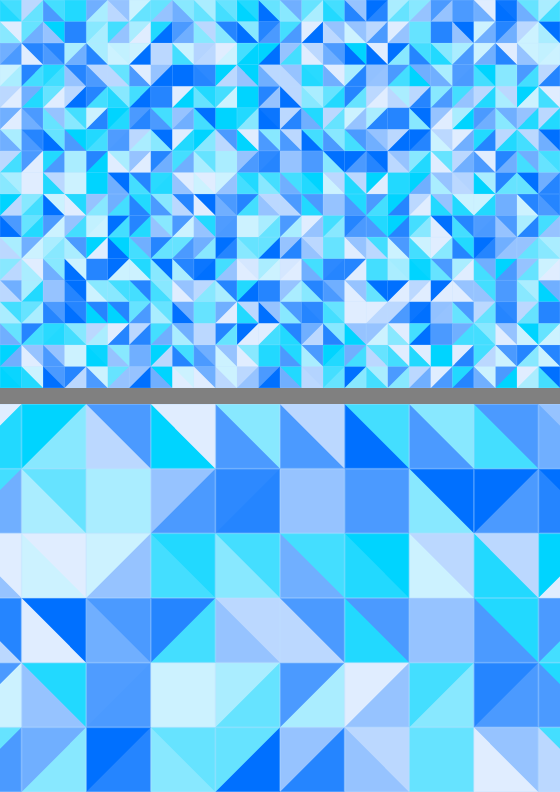
Top: the whole. Bottom: its middle third, enlarged.
This background is drawn by a WebGL 1 fragment shader. Its source:

```glsl
precision highp float;
// Mosaic of square cells, each split on a random diagonal into two blue or cyan triangles.

uniform vec2 u_resolution;

const vec2 GRID = vec2(26.0, 18.0);   // cells across and down
const float SEAM_WIDTH = 0.024;       // in cells
const float SEAM_OPACITY = 0.38;
const float TWIN_CHANCE = 0.08;       // cells whose triangles nearly agree
const float TINT_STEPS = 7.0;
const int SAMPLES = 4;                // antialiasing samples per axis

const vec3 DEEP_BLUE = vec3(0.0, 0.44, 1.0);
const vec3 PALE_BLUE = vec3(0.88, 0.93, 1.0);
const vec3 DEEP_CYAN = vec3(0.0, 0.83, 1.0);
const vec3 PALE_CYAN = vec3(0.80, 0.95, 1.0);
const vec3 SEAM_COLOR = vec3(0.74, 0.87, 1.0);

float hash(vec2 p, float seed) {
  return fract(sin(dot(p, vec2(127.1, 311.7)) + seed * 74.7) * 43758.5453);
}

// A tint from the blue or the cyan ramp
vec3 tintColor(float family, float tint) {
  vec3 blue = mix(DEEP_BLUE, PALE_BLUE, tint);
  vec3 cyan = mix(DEEP_CYAN, PALE_CYAN, tint);
  return mix(blue, cyan, step(0.51, family));
}

float steppedTint(float h) {
  return floor(h * TINT_STEPS) / (TINT_STEPS - 1.0);
}

// Colour of the triangle that covers a point given in cell units
vec3 mosaic(vec2 p) {
  vec2 cell = floor(p);
  vec2 f = fract(p);
  f.x = hash(cell, 1.0) < 0.5 ? f.x : 1.0 - f.x;
  float side = step(f.x, f.y);

  bool twin = hash(cell, 2.0) < TWIN_CHANCE;
  float seed = twin ? 3.0 : 3.0 + 2.0 * side;
  float tint = steppedTint(hash(cell, seed + 1.0));
  if (twin) tint = mix(tint, 0.5, 0.1 * side);
  return tintColor(hash(cell, seed), tint);
}

// Coverage of hairlines on the cell borders along one axis
float seam(float x, float width, float pixel) {
  float dist = 0.5 - abs(fract(x) - 0.5);
  float cover = clamp((0.5 * (width + pixel) - dist) / pixel, 0.0, 1.0);
  return min(cover, width / pixel);
}

void main() {
  vec2 pixel = GRID / u_resolution;
  vec2 p = gl_FragCoord.xy * pixel;

  // Smooth the triangle edges by averaging samples inside the pixel
  vec3 color = vec3(0.0);
  for (int j = 0; j < SAMPLES; j++) {
    for (int i = 0; i < SAMPLES; i++) {
      vec2 offset = (vec2(float(i), float(j)) + 0.5) / float(SAMPLES) - 0.5;
      color += mosaic(p + offset * pixel);
    }
  }
  color /= float(SAMPLES * SAMPLES);

  // Faint pale seams between cells
  float line = max(seam(p.x, SEAM_WIDTH, pixel.x), seam(p.y, SEAM_WIDTH, pixel.y));
  color = mix(color, SEAM_COLOR, line * SEAM_OPACITY);

  gl_FragColor = vec4(color, 1.0);
}
```
